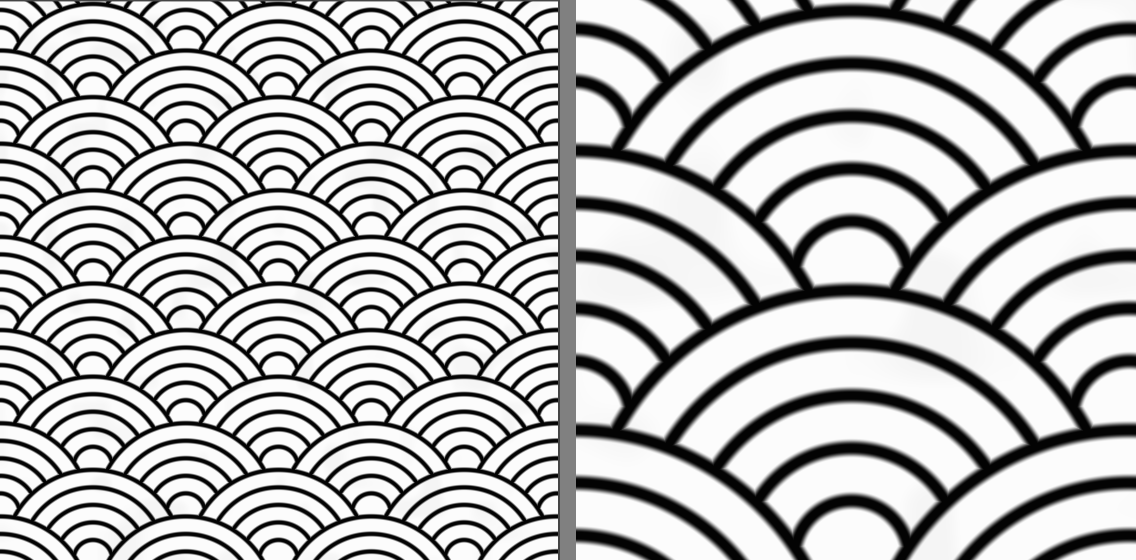
Left, the full canvas; right, a detail of the centre.
This pattern is drawn by a WebGL 2 fragment shader. Its source:

```glsl
#version 300 es
precision highp float;

uniform vec2 u_resolution;
out vec4 fragColor;

const vec3 PAPER = vec3(0.99);
const vec3 INK = vec3(0.01);
const vec3 FRAME = vec3(0.27);

const float COLUMN_STEP = 0.3314;   // distance between scales in a row
const float ROW_STEP = 0.0832;      // distance between rows
const float FIRST_COLUMN = 0.1660;  // centre of the first scale in an even row
const float FIRST_APEX = 0.0070;    // apex of row 0, below the top edge
const float RADIUS = 0.1595;        // outermost ring
const float RING_STEP = 0.0313;
const float LAST_RING = 4.0;
const float HALF_LINE = 0.0039;
const float SOFTNESS = 0.0022;
const float SMUDGE_SCALE = 22.0;
const float SMUDGE_STRENGTH = 0.03;
const float TOP_FRAME = 0.0026;
const float RIGHT_FRAME = 0.0036;
const int OVERLAP_ROWS = 5;

float hash(vec2 p) {
  p = fract(p * vec2(0.1031, 0.1137));
  p += dot(p, p.yx + 33.33);
  return fract((p.x + p.y) * p.x * 7.31);
}

float noise(vec2 p) {
  vec2 cell = floor(p);
  vec2 f = fract(p);
  f = f * f * (3.0 - 2.0 * f);
  float low = mix(hash(cell), hash(cell + vec2(1.0, 0.0)), f.x);
  float high = mix(hash(cell + vec2(0.0, 1.0)), hash(cell + vec2(1.0)), f.x);
  return mix(low, high, f.y);
}

// Distance from the canvas point to the centre of the nearest scale in a row
float scaleDistance(vec2 p, float row) {
  float shift = FIRST_COLUMN - 0.5 * COLUMN_STEP * mod(row, 2.0);
  float dx = (fract((p.x - shift) / COLUMN_STEP + 0.5) - 0.5) * COLUMN_STEP;
  float dy = p.y - (FIRST_APEX + row * ROW_STEP + RADIUS);
  return length(vec2(dx, dy));
}

// Line coverage of the concentric rings
float ringInk(float dist, float pixel) {
  float depth = RADIUS - dist;
  float ring = clamp(round(depth / RING_STEP), 0.0, LAST_RING);
  float blur = max(SOFTNESS, 0.7 * pixel);
  float offset = abs(depth - ring * RING_STEP);
  return 1.0 - smoothstep(HALF_LINE - blur, HALF_LINE + blur, offset);
}

// Overlapping scales, visited from the front row backwards
float scalesInk(vec2 p, float pixel) {
  float frontRow = floor((p.y - FIRST_APEX) / ROW_STEP) + 1.0;
  float ink = 0.0;
  for (int i = 0; i < OVERLAP_ROWS; i++) {
    float dist = scaleDistance(p, frontRow - float(i));
    ink = max(ink, ringInk(dist, pixel));
    if (dist < RADIUS) break;
  }
  return ink;
}

void main() {
  vec2 uv = gl_FragCoord.xy / u_resolution;
  float pixel = 1.0 / min(u_resolution.x, u_resolution.y);
  vec2 p = vec2(uv.x, 1.0 - uv.y);

  // Faint smudges on the paper
  float smudge = smoothstep(0.65, 0.95, noise(p * SMUDGE_SCALE));
  vec3 color = PAPER - SMUDGE_STRENGTH * smudge;

  color = mix(color, INK, scalesInk(p, pixel));

  // Thin frame along the top and right edges
  float top = 1.0 - smoothstep(-0.5 * pixel, 0.5 * pixel, p.y - TOP_FRAME);
  float right = smoothstep(-0.5 * pixel, 0.5 * pixel, p.x - 1.0 + RIGHT_FRAME);
  color = mix(color, FRAME, max(top, right));

  fragColor = vec4(color, 1.0);
}
```
